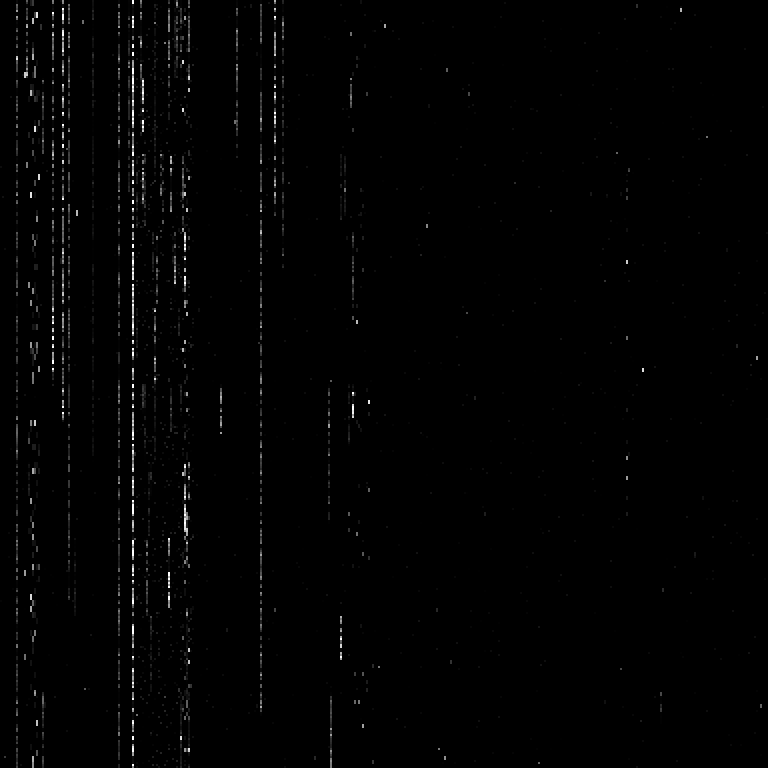
This texture is drawn by a WebGL 1 fragment shader. Its source:

```glsl
precision highp float;
uniform vec2 u_resolution;

const float GRID = 384.0;      // cells across the canvas
const float BLOCKS = 10.0;     // horizontal blocks in which short streaks start

// Streaks that run nearly the full height: place, lower end, strength
const vec4 LONG_X = vec4(0.0215, 0.154, 0.174, 0.339);
const vec4 LONG_END = vec4(1.0, 1.0, 1.0, 0.93);
const vec4 LONG_GAIN = vec4(0.28, 0.32, 1.0, 0.4);

// Streaks that hang from the top and fade
const vec4 HANG_X = vec4(0.069, 0.081, 0.309, 0.357);
const vec4 HANG_END = vec4(0.5, 0.51, 0.205, 0.28);
const vec4 HANG_GAIN = vec4(0.55, 0.85, 0.5, 0.9);
const vec4 FAINT_X = vec4(0.091, 0.121, 0.167, 0.368);
const vec4 FAINT_END = vec4(0.78, 0.6, 0.25, 0.35);
const vec4 FAINT_GAIN = vec4(0.35, 0.11, 0.3, 0.32);

// Columns of scattered dashes: place, half width, density
const vec4 DASH_X = vec4(0.043, 0.241, 0.466, 0.816);
const vec4 DASH_WIDTH = vec4(0.0065, 0.004, 0.012, 0.001);
const vec4 DASH_DENSITY = vec4(0.24, 0.17, 0.028, 0.15);
const float DASH_GAIN = 0.85;

// Zones of short streaks: left edge, right edge
const vec2 LEFT_ZONE = vec2(0.02, 0.1);
const vec2 BUSY_ZONE = vec2(0.176, 0.25);
const vec2 MIDDLE_ZONE = vec2(0.425, 0.465);
const float LEFT_CHANCE = 0.025;
const float BUSY_CHANCE = 0.14;
const float MIDDLE_CHANCE = 0.1;
const float STRAY_CHANCE = 0.0016;

const float DUST_DENSITY = 0.004;
const float BUSY_DUST = 0.05;
const float DUST_GAIN = 0.08;
const float GAP = 0.34;        // share of each line that is dark

float hash(vec2 p) {
  vec3 q = fract(vec3(p.xyx) * 0.1031);
  q += dot(q, q.yzx + 33.33);
  return fract((q.x + q.y) * q.z);
}

float inside(float x, vec2 zone) {
  return step(zone.x, x) * step(x, zone.y);
}

// Fixed streaks that start at the top; fade is the loss at the lower end
float streaks(vec2 cell, vec4 place, vec4 end, vec4 gain, float fade) {
  vec4 hit = step(abs(vec4(cell.x) - floor(place * GRID)), vec4(0.5));
  vec4 depth = vec4(cell.y / GRID) / end;
  return dot(hit * step(depth, vec4(1.0)), gain * (1.0 - fade * depth));
}

// Short streaks, chosen anew for each block
float blockStreaks(vec2 cell, float busy) {
  float x = cell.x / GRID;
  float height = cell.y / GRID * BLOCKS;
  vec2 key = vec2(cell.x, floor(height) * 37.0 + 11.0);
  float chance = STRAY_CHANCE + BUSY_CHANCE * busy
    + MIDDLE_CHANCE * inside(x, MIDDLE_ZONE) + LEFT_CHANCE * inside(x, LEFT_ZONE);
  float span = 0.3 + 1.2 * hash(key + 71.3);
  float strength = hash(key + 143.7);
  float gain = 0.09 + 0.85 * strength * strength * strength;
  return step(hash(key), chance) * step(fract(height), span) * gain;
}

// Loose dashes, taller near the left edge
float dashes(vec2 cell) {
  float x = cell.x / GRID;
  float tall = mix(2.0, 3.0, step(x, 0.1));
  vec2 key = vec2(cell.x, floor(cell.y / tall));
  vec4 offset = (vec4(x) - DASH_X) / DASH_WIDTH;
  float density = dot(exp(-offset * offset), DASH_DENSITY);
  float strength = hash(key + 211.9);
  float gain = 0.06 + DASH_GAIN * strength * strength * strength;
  return step(hash(key + 17.1), density) * gain;
}

float dust(vec2 cell, float busy) {
  float density = DUST_DENSITY + BUSY_DUST * busy;
  float strength = hash(cell + 307.3);
  float glow = DUST_GAIN * (1.0 + busy) * strength;
  float spark = 0.4 * smoothstep(0.97, 1.0, strength);
  return step(hash(cell + 59.7), density) * (glow + spark);
}

float brightness(vec2 uv) {
  vec2 cell = floor(vec2(uv.x, 1.0 - uv.y) * GRID);
  float busy = inside(cell.x / GRID, BUSY_ZONE);

  float lines = streaks(cell, LONG_X, LONG_END, LONG_GAIN, 0.15)
    + streaks(cell, HANG_X, HANG_END, HANG_GAIN, 0.6)
    + streaks(cell, FAINT_X, FAINT_END, FAINT_GAIN, 0.5)
    + blockStreaks(cell, busy);

  // Broken, flickering light along each line
  float fine = hash(cell + 401.1);
  float coarse = hash(vec2(cell.x, floor(cell.y * 0.5)) + 503.9);
  float lit = 0.15 + 0.85 * step(GAP, coarse);
  float flicker = lit * (0.2 + 1.5 * fine * fine * coarse + 0.5 * coarse);
  return min(lines * flicker + dashes(cell) + dust(cell, busy), 1.0);
}

void main() {
  // Average over the pixel to smooth cell edges
  float light = 0.0;
  for (int i = 0; i < 3; i++) {
    for (int j = 0; j < 3; j++) {
      vec2 shift = (vec2(float(i), float(j)) - 1.0) / 3.0;
      light += brightness((gl_FragCoord.xy + shift) / u_resolution);
    }
  }
  gl_FragColor = vec4(vec3(light / 9.0), 1.0);
}
```
